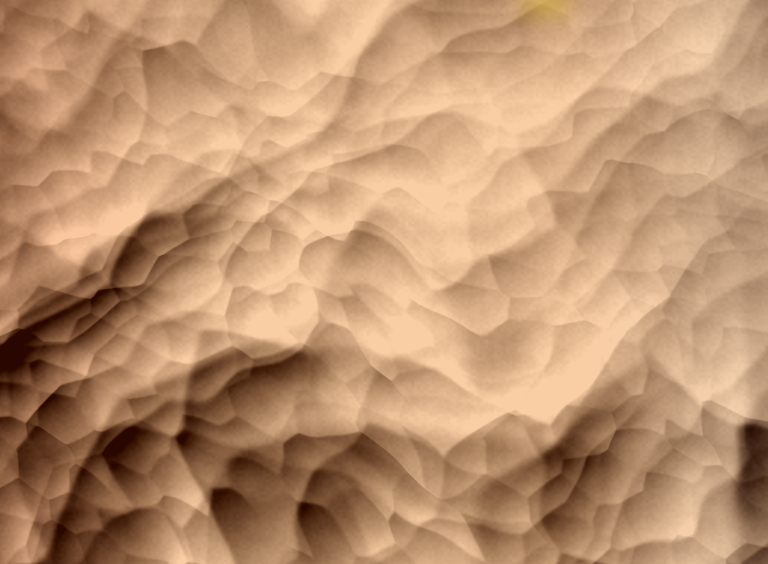
Reproduce this texture procedurally as a Shadertoy shader.

```glsl
// Crumpled brown kraft paper: creased facets under a warm, uneven light.

float hash(vec2 p) {
    return fract(sin(dot(p, vec2(127.1, 311.7))) * 43758.5453);
}

float noise(vec2 p) {
    vec2 i = floor(p), f = fract(p);
    f = f * f * (3.0 - 2.0 * f);
    return mix(mix(hash(i), hash(i + vec2(1, 0)), f.x),
               mix(hash(i + vec2(0, 1)), hash(i + vec2(1, 1)), f.x), f.y);
}

vec2 noise2(vec2 p) {
    return vec2(noise(p), noise(p + 37.4)) - 0.5;
}

// Shading of tilted cells that meet in creases of varying sharpness
float facets(vec2 p, vec2 light) {
    vec2 cell = floor(p);
    float sharpness = mix(10.0, 46.0, noise(p * 0.8 + 5.3));
    vec2 sum = vec2(0.0);
    for (int j = -1; j <= 1; j++)
    for (int i = -1; i <= 1; i++) {
        vec2 id = cell + vec2(i, j);
        vec2 site = id + 0.5 + 0.8 * (vec2(hash(id), hash(id + 19.7)) - 0.5);
        vec2 q = p - site;
        float weight = exp(-sharpness * dot(q, q));
        float tilt = 0.7 * (hash(id + 53.1) - 0.5);
        sum += weight * vec2(dot(q, light) + tilt, 1.0);
    }
    return sum.x / max(sum.y, 1e-30);
}

// Layers of folds, from broad bends to small wrinkles
float crumple(vec2 p) {
    vec2 light = vec2(0.55, -0.83);
    float relief = 0.0, scale = 3.2, strength = 0.95;
    for (int i = 0; i < 4; i++) {
        float angle = i % 2 == 0 ? 0.65 : -0.45;
        float c = cos(angle), s = sin(angle);
        mat2 turn = mat2(c, -s, s, c);
        vec2 q = turn * p * vec2(0.62, 1.0) * scale + float(i) * 17.3;
        relief += strength * facets(q, turn * light);
        scale *= 1.75;
        strength *= 0.76;
    }
    return relief;
}

// Broad brightness: lit centre, shaded rim, a deep fold low down and one at left
float lighting(vec2 uv) {
    vec2 d = uv - vec2(0.56, 0.64);
    float tone = 0.92 - 0.6 * dot(d, d);
    tone -= 0.11 * (1.0 - smoothstep(0.0, 0.25, uv.x));

    float depth = 0.27 - 0.9 * (uv.x - 0.58) * (uv.x - 0.58) - uv.y;
    float band = smoothstep(0.0, 0.05, depth) * (1.0 - smoothstep(0.05, 0.26, depth));
    band *= smoothstep(0.2, 0.42, uv.x) * (1.0 - smoothstep(0.65, 0.9, uv.x));
    tone -= 0.28 * band;

    float offset = uv.y - 0.46 - 0.6 * uv.x;
    tone -= 0.32 * exp(-900.0 * offset * offset) * (1.0 - smoothstep(0.06, 0.19, uv.x));
    return tone;
}

vec3 paperColor(float tone) {
    vec3 shadow = vec3(0.26, 0.12, 0.04);
    vec3 kraft = vec3(0.59, 0.43, 0.30);
    vec3 highlight = vec3(0.93, 0.76, 0.60);
    vec3 color = mix(shadow, kraft, clamp((tone - 0.26) / 0.33, -0.3, 1.0));
    return mix(color, highlight, clamp((tone - 0.59) / 0.34, 0.0, 1.15));
}

void mainImage(out vec4 fragColor, in vec2 fragCoord) {
    vec2 uv = fragCoord / iResolution.xy;
    vec2 p = fragCoord / iResolution.y;
    vec2 warp = 0.14 * noise2(p * 3.0) + 0.035 * noise2(p * 11.0);

    // Folds are strongest at the lower left and calm at the upper right
    float relief = crumple(p + warp);
    float dip = min(relief, 0.0);
    relief -= 0.35 * dip * dip;
    float roughness = 1.0 - smoothstep(0.1, 0.95, 0.7 * uv.y + 0.4 * uv.x);
    float tone = lighting(uv + 0.5 * warp) + mix(0.13, 0.36, roughness) * relief;

    // Paper fibre and mottling
    tone += 0.035 * (noise(p * 190.0) - 0.5) + 0.03 * (noise(p * 45.0) - 0.5);
    vec3 color = paperColor(tone);

    // Redder left side, greyer right side, small yellow stain on top
    color *= mix(vec3(1.0, 0.95, 0.95), vec3(1.0), smoothstep(0.0, 0.3, uv.x));
    color += vec3(-0.03, 0.0, 0.025) * smoothstep(0.7, 1.0, uv.x);
    float stain = 1.0 - smoothstep(0.0, 0.06, length(uv + 0.3 * warp - vec2(0.7, 0.99)));
    color = mix(color, vec3(0.85, 0.69, 0.28), 0.6 * stain);

    fragColor = vec4(clamp(color, 0.0, 1.0), 1.0);
}
```
